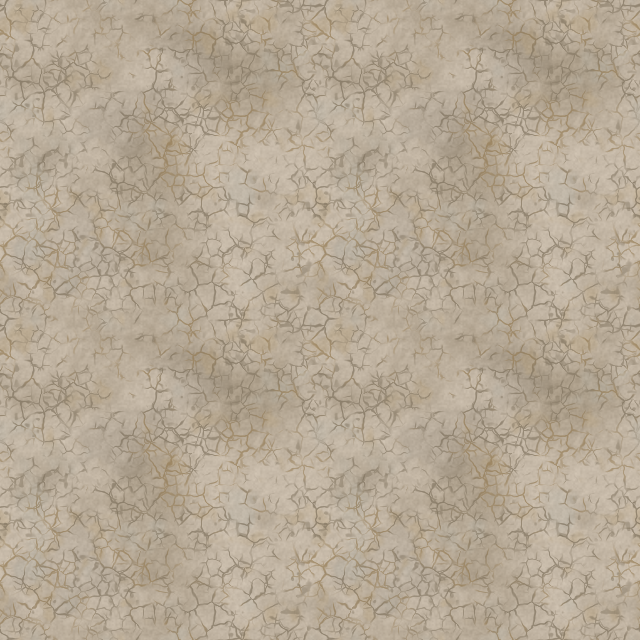
Write a Shadertoy shader that draws this texture.

```glsl
float hash(vec2 cell, float seed) {
    uvec3 k = uvec3(cell + 0.5, seed + 0.5) * uvec3(1597u, 3812u, 2749u) + 7919u;
    uint h = (k.x ^ (k.y << 7)) * 73157u + k.z * 91813u;
    h = (h ^ (h >> 15)) * 739391u;
    h = (h ^ (h >> 13)) * 519283u;
    h ^= h >> 16;
    return float(h & 65535u) / 65535.0;
}

vec2 wrapCell(vec2 cell, float period) {
    return floor(mod(cell + 0.5, period));
}

// Value noise on the unit tile, wrapping after "period" cells
float noise(vec2 p, float period, float seed) {
    p *= period;
    vec2 i = floor(p), f = p - i;
    f = f * f * (3.0 - 2.0 * f);
    vec2 a = wrapCell(i, period), b = wrapCell(i + 1.0, period);
    return mix(mix(hash(a, seed), hash(vec2(b.x, a.y), seed), f.x),
               mix(hash(vec2(a.x, b.y), seed), hash(b, seed), f.x), f.y);
}

float fbm(vec2 p, float period, int octaves, float seed) {
    float sum = 0.0, amp = 0.5, total = 0.0;
    for (int i = 0; i < octaves; i++) {
        sum += amp * noise(p, period, seed + float(i));
        total += amp;
        amp *= 0.55;
        period *= 2.0;
    }
    return sum / total;
}

// Distance to the border between the two nearest cells, in tile units
float cellBorder(vec2 p, float period, float seed) {
    p *= period;
    vec2 base = floor(p), first = vec2(9.0), second = vec2(9.0);
    for (int y = -1; y <= 1; y++)
    for (int x = -1; x <= 1; x++) {
        vec2 cell = base + vec2(x, y), id = wrapCell(cell, period);
        vec2 toSite = cell + vec2(hash(id, seed), hash(id, seed + 1.0)) - p;
        float d = dot(toSite, toSite);
        if (d < dot(first, first)) { second = first; first = toSite; }
        else if (d < dot(second, second)) second = toSite;
    }
    return dot(0.5 * (first + second), normalize(second - first)) / period;
}

float crackLine(vec2 p, float period, float width, float seed, float pixel) {
    float d = cellBorder(p, period, seed);
    return 1.0 - smoothstep(0.2 * width, width + 0.6 * pixel, d);
}

float plasterHeight(vec2 p) {
    return 0.6 * noise(p, 64.0, 40.0) + 0.4 * noise(p, 128.0, 41.0);
}

void mainImage(out vec4 fragColor, in vec2 fragCoord) {
    // Two repeats across and two down
    vec2 p = fragCoord / iResolution.xy * 2.0;
    float pixel = 2.0 / iResolution.y;

    // Ragged coordinates for patches and cracks
    vec2 ragged = vec2(fbm(p, 22.0, 3, 1.0), fbm(p, 22.0, 3, 5.0)) - 0.5;
    vec2 fine = vec2(noise(p, 80.0, 9.0), noise(p, 80.0, 10.0)) - 0.5;

    // Cloudy plaster
    float cloud = fbm(p + 0.05 * ragged, 4.0, 5, 12.0);
    vec3 color = mix(vec3(0.675, 0.620, 0.540), vec3(0.780, 0.730, 0.663),
                     smoothstep(0.24, 0.72, cloud));

    // Soft damp patches
    float damp = smoothstep(0.56, 0.74, fbm(p + 0.04 * ragged, 5.0, 3, 20.0));
    color *= 1.0 - 0.06 * damp;

    // Ochre and cool grey stains
    float ochre = smoothstep(0.60, 0.80, fbm(p + 0.03 * ragged, 13.0, 3, 25.0));
    float cool = smoothstep(0.62, 0.82, fbm(p, 9.0, 3, 30.0));
    color = mix(color, vec3(0.71, 0.63, 0.50), 0.45 * ochre);
    color = mix(color, vec3(0.73, 0.71, 0.66), 0.45 * cool);

    // Crumbly relief lit from the upper left
    float relief = plasterHeight(p + vec2(0.003, -0.003)) - plasterHeight(p - vec2(0.003, -0.003));
    color -= 0.045 * relief;
    color += 0.035 * (noise(p, 190.0, 45.0) - 0.5);
    color += 0.040 * (fbm(p, 34.0, 2, 47.0) - 0.5);

    // Broken crack networks, coarse and fine
    vec2 crackPos = p + 0.022 * ragged + 0.006 * fine;
    float presence = fbm(p, 8.0, 3, 50.0);
    float gaps = noise(p, 30.0, 55.0);
    float coarse = crackLine(crackPos, 17.0, 0.0026, 60.0, pixel)
                 * smoothstep(0.40, 0.62, 0.6 * presence + 0.4 * gaps);
    float hair = crackLine(crackPos, 29.0, 0.0022, 64.0, pixel)
               * smoothstep(0.42, 0.66, 0.5 * fbm(p, 9.0, 3, 68.0) + 0.5 * noise(p, 34.0, 72.0));
    float crack = max(0.62 * coarse, 0.50 * hair);
    vec3 crackColor = mix(vec3(0.47, 0.42, 0.34), vec3(0.57, 0.47, 0.31),
                          smoothstep(0.45, 0.70, fbm(p, 11.0, 2, 75.0)));
    color = mix(color, crackColor, crack);

    // Small dark pits
    float pit = smoothstep(0.74, 0.92, noise(p + 0.004 * fine, 58.0, 80.0))
              * smoothstep(0.45, 0.68, fbm(p, 12.0, 2, 82.0));
    color = mix(color, vec3(0.50, 0.45, 0.37), 0.45 * pit);

    fragColor = vec4(color, 1.0);
}
```
